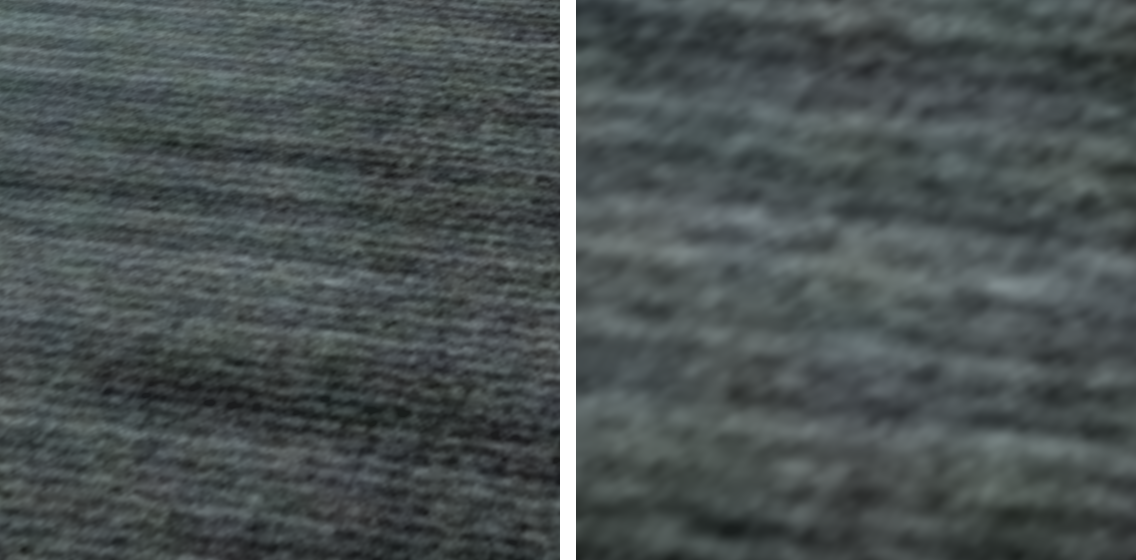
Left: the whole. Right: its middle third, enlarged.
Write a Shadertoy shader that draws this texture.

```glsl
// Ribbed grey carpet seen at a low angle: sloping cords that narrow with distance.
// A perspective row coordinate drives the ribs; stretched value noise adds streaks,
// slanted tufts, broad light bands and faint tints of colour.

const float TAU = 6.2831853;
const float HORIZON = 2.89;        // height where the cords would vanish
const float ROW_SCALE = 245.0;     // gives about 45 cords up the canvas
const float SLOPE_NEAR = 0.135;    // fall of the cords at the bottom
const float SLOPE_FAR = 0.07;      // fall of the cords at the top
const float BAND_PERIOD = 0.42;    // spacing of the broad light bands
const float BAND_CENTRE = 0.53;
const float RIB_DEPTH = 0.043;
const float STREAK_DEPTH = 0.17;
const float TUFT_DEPTH = 0.21;
const float GRAIN_DEPTH = 0.06;
const float BAND_DEPTH = 0.036;
const float TINT_DEPTH = 0.024;
const float MEAN_LIGHT = 0.302;
const vec3 WOOL = vec3(0.935, 1.012, 1.012);
const vec3 TEAL_SHEEN = vec3(-0.012, 0.012, 0.014);

float hash(vec2 p) {
    vec3 q = fract(vec3(p.xyx) * 0.1031);
    q += dot(q, q.yzx + 33.33);
    return fract((q.x + q.y) * q.z);
}

// Smooth value noise, centred on zero
float noise(vec2 p) {
    vec2 cell = floor(p);
    vec2 f = fract(p);
    f = f * f * (3.0 - 2.0 * f);
    float low = mix(hash(cell), hash(cell + vec2(1.0, 0.0)), f.x);
    float high = mix(hash(cell + vec2(0.0, 1.0)), hash(cell + vec2(1.0, 1.0)), f.x);
    return mix(low, high, f.y) - 0.5;
}

void mainImage(out vec4 fragColor, in vec2 fragCoord) {
    vec2 uv = fragCoord / iResolution.xy;

    // Floor coordinates: along the cord, and cord number across
    float level = uv.y + uv.x * mix(SLOPE_NEAR, SLOPE_FAR, uv.y);
    float along = (uv.x - 0.5) * HORIZON / (HORIZON - uv.y) + 10.0;
    float row = ROW_SCALE / (HORIZON - level);
    float wobbledRow = row + 0.3 * noise(vec2(along * 36.0, row * 0.9));

    // Rounded cords with dark gaps; softer toward the far left
    float softness = uv.y * (1.0 - uv.x);
    float rib = cos(TAU * wobbledRow) * RIB_DEPTH * (1.0 - 0.4 * softness);

    // Lightness of each cord, and of groups of cords
    float streak = 0.75 * noise(vec2(along * 1.5, wobbledRow))
                 + 0.4 * noise(vec2(along * 0.8 + 40.0, row * 0.45));

    // Slanted tufts and fine fibre grain
    float tuft = 0.6 * noise(vec2(along * 44.0 - row * 0.9, row * 1.8))
               + 0.5 * noise(vec2(along * 78.0 - row * 1.5, row * 2.4 + 70.0));
    tuft *= 1.0 - 0.5 * softness;
    float grain = noise(vec2(along * 130.0 - row * 2.0, row * 4.0));

    // Broad bands, light falling off to the lower right, uneven patches
    float band = cos(TAU * (level - BAND_CENTRE) / BAND_PERIOD);
    band *= smoothstep(0.0, 0.35, level);
    float falloff = 0.075 * (uv.y - 0.5) - 0.055 * (uv.x - 0.5);
    falloff -= 0.03 * (1.0 - smoothstep(0.0, 0.3, uv.y));
    float patches = 0.06 * noise(vec2(along * 4.0, level * 9.0 + 20.0));

    float light = MEAN_LIGHT + rib + STREAK_DEPTH * streak + TUFT_DEPTH * tuft
                + GRAIN_DEPTH * grain + BAND_DEPTH * band + falloff + patches;

    // Faint warm, green and violet threads over the cool wool
    float warm = noise(vec2(along * 13.0, row * 0.6 + 90.0));
    float violet = noise(vec2(along * 9.0 + 30.0, row * 0.5 + 150.0));
    vec3 tint = TINT_DEPTH * (warm * vec3(0.6, 0.1, -0.7) + violet * vec3(0.4, -0.5, 0.5));
    vec3 color = WOOL * max(light, 0.11) + tint + TEAL_SHEEN * softness;
    fragColor = vec4(clamp(color, 0.0, 1.0), 1.0);
}
```
